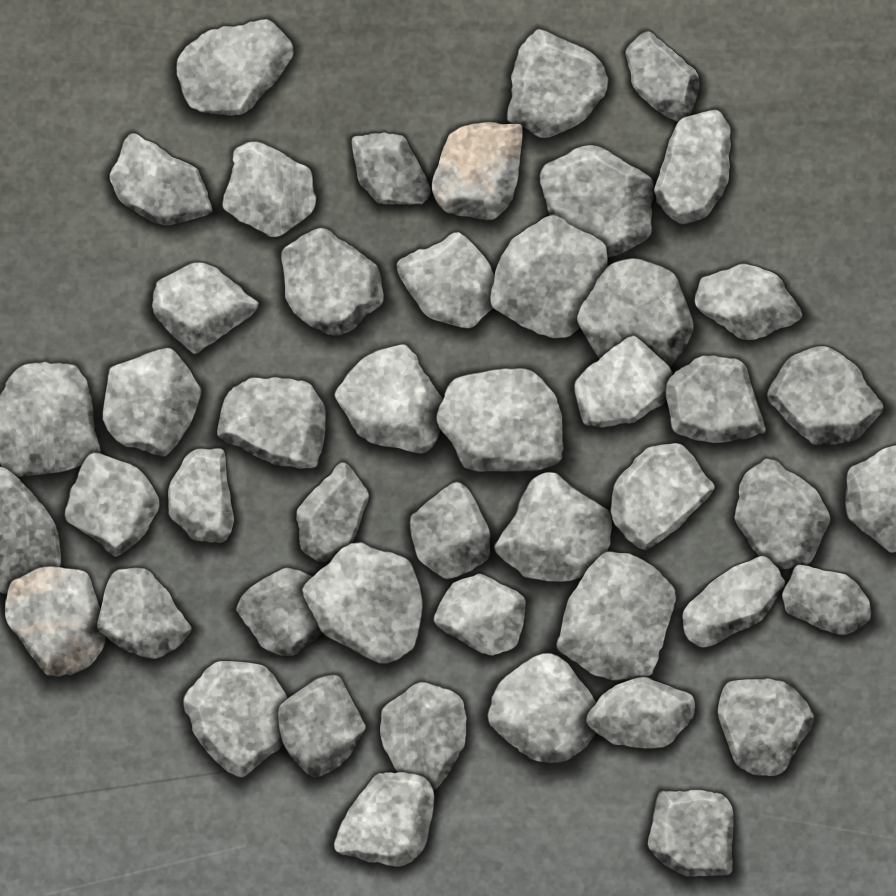
Reproduce this texture procedurally as a WebGL 1 fragment shader.

```glsl
precision highp float;
// Rough grey crushed stones scattered over a dark, faintly scratched slab.
// Each stone is a jittered grid cell holding a faceted solid, lit from above
// and painted from the top row down, with a soft contact shadow beneath it.

uniform vec2 u_resolution;

#define GRID 8.2
#define JITTER 0.20
#define RADIUS_MIN 0.46
#define RADIUS_MAX 0.66
#define SPREAD 0.59
#define RAGGED 0.055
#define GRAIN 0.34
#define SHADOW 0.80
#define LIGHT vec3(-0.20, 0.62, 0.76)
#define SLAB_COLOR vec3(0.425, 0.430, 0.412)
#define STONE_TINT vec3(1.0, 1.0, 0.972)
#define RUST_TINT vec3(1.07, 0.98, 0.88)

const int FACETS = 7;

float hash(vec2 p) {
  return fract(sin(dot(p, vec2(127.1, 311.7))) * 43758.5);
}

// Smooth cellular noise: random cell values blended by distance, 0 to 1.
float mottle(vec2 p) {
  vec2 base = floor(p);
  float sum = 0.0, total = 0.0;
  for (int j = -1; j <= 1; j++) {
    for (int i = -1; i <= 1; i++) {
      vec2 cell = base + vec2(float(i), float(j));
      vec2 site = cell + vec2(hash(cell), hash(cell + 37.0));
      vec2 away = p - site;
      float weight = exp(-7.0 * dot(away, away));
      sum += weight * hash(cell + 71.0);
      total += weight;
    }
  }
  return sum / total;
}

// Layered, rotated and warped sines, about -1 to 1.
float layers(vec2 p) {
  float sum = 0.0, amount = 0.55;
  for (int i = 0; i < 5; i++) {
    p = mat2(0.8, 0.6, -0.6, 0.8) * p * 1.75 + 1.3;
    p += 0.7 * sin(p.yx * 1.2);
    sum += amount * sin(p.x) * sin(p.y);
    amount *= 0.62;
  }
  return sum;
}

vec3 slab(vec2 uv, float grain, float px) {
  float tone = 0.03 * layers(uv * 2.5) + 0.025 * layers(uv * vec2(7.0, 60.0));
  tone += 0.10 * grain + 0.05 * (0.5 - uv.y);
  // Long thin scratches, some pale and some dark.
  for (int i = 0; i < 6; i++) {
    vec2 id = vec2(float(i), 5.0);
    vec2 start = vec2(hash(id), hash(id + 9.0));
    vec2 along = vec2(0.22, 0.16 * (hash(id + 3.0) - 0.3));
    float t = clamp(dot(uv - start, along) / dot(along, along), 0.0, 1.0);
    float gap = length(uv - start - along * t);
    float line = 1.0 - smoothstep(0.0005, 0.0012 + px, gap);
    tone += line * (hash(id + 6.0) - 0.6) * 0.16;
  }
  vec3 warmth = mix(vec3(0.99, 1.0, 1.01), vec3(1.01, 1.0, 0.96), uv.y);
  return (SLAB_COLOR + tone) * warmth;
}

// Paints one stone and its shadow; q is the offset from its centre in cells.
void paintStone(inout vec3 color, vec2 q, vec2 cell, float grain, float blotch, float px) {
  float radius = mix(RADIUS_MIN, RADIUS_MAX, pow(hash(cell + 11.0), 1.6));
  float turn = 6.2832 * hash(cell + 13.0);
  float aspect = mix(0.66, 1.0, hash(cell + 17.0));
  mat2 spin = mat2(cos(turn), sin(turn), -sin(turn), cos(turn));
  vec2 p = spin * q / radius * vec2(1.0, 1.0 / aspect);
  if (dot(p, p) > 5.0) return;

  // Top plane, then side planes; the lowest plane shows.
  vec2 tilt = 0.6 * (vec2(hash(cell + 19.0), hash(cell + 23.0)) - 0.5);
  float top = exp(-18.0 * clamp(0.55 - dot(tilt, p), -1.0, 3.0));
  vec3 normal = top * normalize(vec3(tilt, 1.0));
  float total = top, strongest = top, outline = 0.0;
  for (int i = 0; i < FACETS; i++) {
    vec2 id = cell + vec2(float(i) * 3.7, 29.0);
    float angle = (float(i) + 0.7 * hash(id)) * 6.2832 / float(FACETS);
    vec2 facing = vec2(cos(angle), sin(angle));
    float inside = mix(0.72, 1.04, hash(id + 31.0)) - dot(p, facing);
    float steep = mix(0.6, 4.0, hash(id + 41.0));
    float weight = exp(-18.0 * clamp(inside * steep, -1.0, 3.0));
    normal += weight * normalize(vec3(facing * steep, 1.0));
    total += weight;
    strongest = max(strongest, weight);
    outline += exp(-16.0 * inside);
  }
  float edge = log(outline) / 16.0;

  // Shadow is wide below the stone and narrow above it.
  float upward = 0.5 + 0.5 * q.y / (length(q) + 0.001);
  float reach = mix(0.42, 0.10, upward);
  color *= 1.0 - SHADOW * (1.0 - smoothstep(-0.05, reach, edge));

  // Facet light, worn ridges, mineral grain and pale blotches.
  normal = normalize(normal);
  normal.xy = normal.xy * spin + 0.16 * vec2(blotch, grain);
  float tone = 0.35 + 0.39 * max(dot(normalize(normal), LIGHT), -0.2);
  tone += 0.10 * (1.0 - strongest / total) + 0.12 * (hash(cell + 43.0) - 0.5);
  tone += GRAIN * grain + 0.05 * blotch;
  float rust = step(0.86, hash(cell + 47.0)) * smoothstep(-0.5, 0.4, blotch);
  vec3 stone = tone * mix(STONE_TINT, RUST_TINT, rust);
  float soft = px * GRID / radius;
  color = mix(stone, color, smoothstep(-soft, soft, edge));
}

void main() {
  float px = 1.0 / min(u_resolution.x, u_resolution.y);
  vec2 uv = gl_FragCoord.xy * px;
  float grain = 0.55 * mottle(uv * 105.0) + 0.45 * mottle(uv * 215.0 + 8.0) - 0.5;
  float blotch = layers(uv * 13.0);
  float vein = 1.0 - smoothstep(0.0, 0.07, abs(layers(uv * 7.0 + 4.0)));
  vec3 color = slab(uv, grain, px);

  vec2 warp = vec2(layers(uv * 9.0 + 2.0), layers(uv * 9.0 + 15.0));
  vec2 g = uv * GRID + RAGGED * warp;
  for (int j = 0; j < 3; j++) {
    float row = floor(g.y) + 1.0 - float(j);
    float stagger = 0.5 * mod(row, 2.0);
    for (int i = -1; i <= 1; i++) {
      vec2 cell = vec2(floor(g.x - stagger) + float(i), row);
      vec2 jitter = vec2(hash(cell + 3.0), hash(cell + 5.0)) * 2.0 - 1.0;
      vec2 centre = cell + vec2(0.5 + stagger, 0.5) + JITTER * jitter;
      vec2 off = (centre / GRID - vec2(0.53, 0.47)) * vec2(0.95, 1.1);
      if (length(off) + 0.2 * hash(cell + 7.0) < SPREAD)
        paintStone(color, g - centre, cell, grain + 0.12 * vein, blotch, px);
    }
  }
  gl_FragColor = vec4(clamp(color, 0.0, 1.0), 1.0);
}
```
